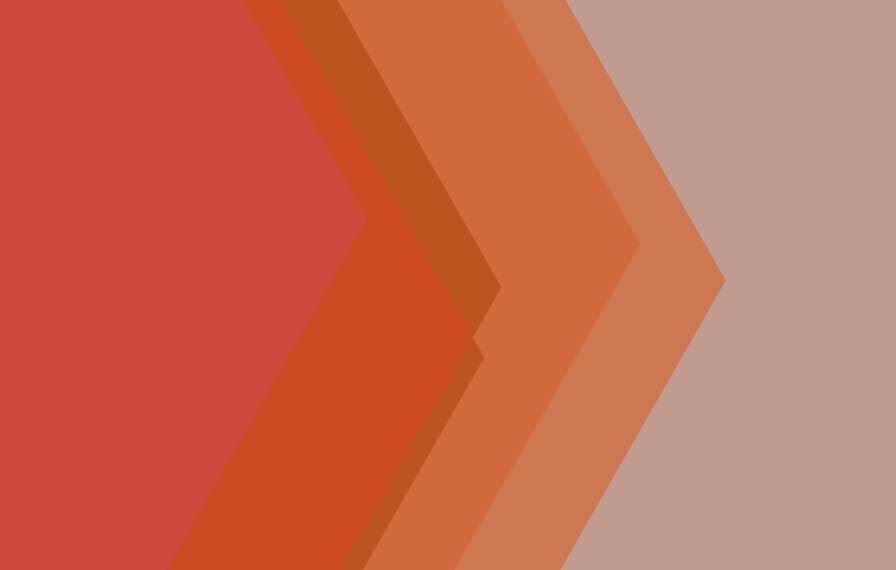
This background is drawn by a WebGL 2 fragment shader. Its source:

```glsl
#version 300 es
precision highp float;

// Flat layered arrowheads pointing right over a dusty rose ground.
// Each one is a half-plane mirrored about its tip; two brown arrowheads
// overlap, and their shared area turns deep orange.

// Tips in units of canvas height, origin at the lower left.
#define PALE_TIP  vec2(1.275, 0.508)
#define MID_TIP   vec2(1.125, 0.572)
#define UPPER_TIP vec2(0.881, 0.496)
#define LOWER_TIP vec2(0.851, 0.373)
#define RED_TIP   vec2(0.645, 0.617)
#define SLOPE     0.572   // sideways run of an edge per unit of height
#define ASPECT    1.574   // width of the design over its height

uniform vec2 u_resolution;
out vec4 fragColor;

const vec3 ROSE        = vec3(0.761, 0.616, 0.561);
const vec3 PALE_ORANGE = vec3(0.808, 0.471, 0.318);
const vec3 MID_ORANGE  = vec3(0.820, 0.420, 0.243);
const vec3 BROWN       = vec3(0.737, 0.329, 0.129);
const vec3 DEEP_ORANGE = vec3(0.796, 0.290, 0.129);
const vec3 RED         = vec3(0.808, 0.286, 0.231);

// Smooth coverage of the region left of an arrowhead.
float arrowhead(vec2 p, vec2 tip) {
    float inside = tip.x - p.x - SLOPE * abs(p.y - tip.y);
    float dist = inside / length(vec2(1.0, SLOPE));
    return clamp(dist * u_resolution.y + 0.5, 0.0, 1.0);
}

void main() {
    vec2 p = gl_FragCoord.xy / u_resolution * vec2(ASPECT, 1.0);

    // Broad orange layers
    vec3 color = mix(ROSE, PALE_ORANGE, arrowhead(p, PALE_TIP));
    color = mix(color, MID_ORANGE, arrowhead(p, MID_TIP));

    // Overlapping pair: union in brown, intersection in deep orange
    float upper = arrowhead(p, UPPER_TIP);
    float lower = arrowhead(p, LOWER_TIP);
    color = mix(color, BROWN, max(upper, lower));
    color = mix(color, DEEP_ORANGE, min(upper, lower));

    // Front layer
    color = mix(color, RED, arrowhead(p, RED_TIP));

    fragColor = vec4(color, 1.0);
}
```
